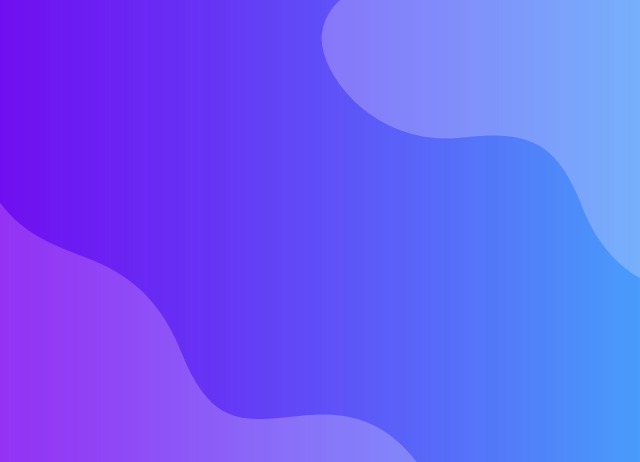
This background is drawn by a WebGL 2 fragment shader. Its source:

```glsl
#version 300 es
precision highp float;

uniform vec2 u_resolution;
out vec4 outColor;

const vec2 CANVAS = vec2(7.68, 5.56);
const int STEPS = 18;

// Control points of four joined cubic curves per wave
const vec2 LOWER_WAVE[13] = vec2[13](
  vec2(0.00, 3.12), vec2(0.28, 2.75), vec2(0.60, 2.63),
  vec2(0.95, 2.49), vec2(1.55, 2.28), vec2(1.92, 1.96),
  vec2(2.18, 1.31), vec2(2.53, 0.44), vec2(2.90, 0.48),
  vec2(3.55, 0.55), vec2(4.12, 0.62), vec2(4.58, 0.54),
  vec2(5.00, 0.00));
const vec2 UPPER_WAVE[13] = vec2[13](
  vec2(4.08, 5.56), vec2(3.93, 5.42), vec2(3.86, 5.26),
  vec2(3.86, 5.09), vec2(3.86, 4.64), vec2(4.52, 3.76),
  vec2(5.60, 3.91), vec2(6.35, 3.99), vec2(6.68, 3.84),
  vec2(6.97, 3.11), vec2(7.14, 2.66), vec2(7.38, 2.39),
  vec2(7.68, 2.21));

vec2 cubicBezier(vec2 a, vec2 b, vec2 c, vec2 d, float t) {
  float s = 1.0 - t;
  return s * s * s * a + 3.0 * s * t * (s * b + t * c) + t * t * t * d;
}

float segmentDistance(vec2 p, vec2 a, vec2 b) {
  vec2 edge = b - a;
  float along = clamp(dot(p - a, edge) / max(dot(edge, edge), 1e-8), 0.0, 1.0);
  return length(p - a - edge * along);
}

// True when a vertical ray from p (rayDir +1 up, -1 down) hits the segment
bool rayCrosses(vec2 p, vec2 a, vec2 b, float rayDir) {
  if ((a.x <= p.x) == (b.x <= p.x)) return false;
  float y = mix(a.y, b.y, (p.x - a.x) / (b.x - a.x));
  return (y - p.y) * rayDir > 0.0;
}

// Signed distance to a wave, negative on its filled side
float waveDistance(vec2 p, vec2 knots[13], float rayDir) {
  float nearest = 1e3;
  float side = 1.0;
  vec2 previous = knots[0];
  for (int k = 0; k < 12; k += 3) {
    for (int i = 1; i <= STEPS; i++) {
      float t = float(i) / float(STEPS);
      vec2 next = cubicBezier(knots[k], knots[k + 1], knots[k + 2], knots[k + 3], t);
      nearest = min(nearest, segmentDistance(p, previous, next));
      if (rayCrosses(p, previous, next, rayDir)) side = -side;
      previous = next;
    }
  }
  return side * nearest;
}

float coverage(float signedDistance, float pixel) {
  return clamp(0.5 - signedDistance / pixel, 0.0, 1.0);
}

// Violet to sky blue, left to right
vec3 horizontalGradient(float x) {
  const vec3 violet = vec3(0.440, 0.055, 0.942);
  const vec3 indigo = vec3(0.400, 0.206, 0.962);
  const vec3 periwinkle = vec3(0.345, 0.408, 0.976);
  const vec3 sky = vec3(0.284, 0.612, 0.982);
  float t = x * 3.0;
  vec3 color = mix(violet, indigo, clamp(t, 0.0, 1.0));
  color = mix(color, periwinkle, clamp(t - 1.0, 0.0, 1.0));
  return mix(color, sky, clamp(t - 2.0, 0.0, 1.0));
}

// Faint vertical bands from layered sines
float bandShade(float x, float strength) {
  return strength * (sin(x * 87.0) + 0.6 * sin(x * 143.0 + 1.7));
}

void main() {
  vec2 uv = gl_FragCoord.xy / u_resolution;
  vec2 p = uv * CANVAS;
  float pixel = CANVAS.y / u_resolution.y;

  vec3 color = horizontalGradient(uv.x) + bandShade(uv.x, 0.002);

  // Translucent corner waves
  float lower = coverage(waveDistance(p, LOWER_WAVE, 1.0), pixel);
  float upper = coverage(waveDistance(p, UPPER_WAVE, -1.0), pixel);
  vec3 tint = vec3(1.0, mix(0.62, 0.92, smoothstep(0.0, 0.5, uv.x)), 1.0);
  color = mix(color, tint, 0.25 * max(lower, upper));

  outColor = vec4(color, 1.0);
}
```
